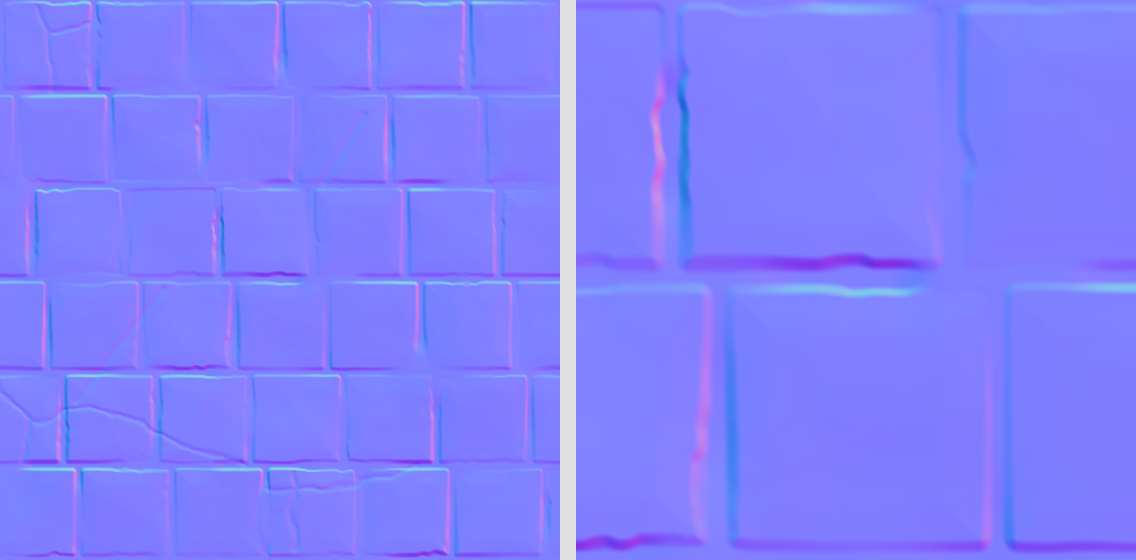
Left, the full canvas; right, a detail of the centre.
Give the GLSL for this texture map, as a WebGL 2 fragment shader.

```glsl
#version 300 es
precision highp float;

uniform vec2 u_resolution;
out vec4 fragColor;

const float GRID = 6.0;          // blocks across and rows down
const float HALF_BLOCK = 0.475;  // all lengths below are in block cells
const float CORNER = 0.045;
const float SAMPLE_STEP = 0.009;

float hash(vec2 p) {
  return fract(sin(dot(p, vec2(127.1, 311.7))) * 43758.5453);
}

// Value noise that wraps with the grid; frequency is a whole number.
float noise(vec2 p, float frequency, float seed) {
  vec2 q = p * frequency;
  vec2 i = floor(q), f = q - i;
  float period = GRID * frequency;
  vec2 lo = mod(i, period), hi = mod(i + 1.0, period);
  vec2 w = f * f * f * (f * (f * 6.0 - 15.0) + 10.0);
  return mix(mix(hash(lo + seed), hash(vec2(hi.x, lo.y) + seed), w.x),
             mix(hash(vec2(lo.x, hi.y) + seed), hash(hi + seed), w.x), w.y);
}

float roundedBox(vec2 p, float halfSize, float radius) {
  vec2 d = abs(p) - halfSize + radius;
  return length(max(d, 0.0)) + min(max(d.x, d.y), 0.0) - radius;
}

float segment(vec2 p, vec2 a, vec2 b) {
  vec2 ab = b - a;
  return length(p - a - ab * clamp(dot(p - a, ab) / dot(ab, ab), 0.0, 1.0));
}

float groove(float dist, float width) {
  return exp(-dist * dist / (width * width));
}

// Branching cracks and two straight scratches.
float cracks(vec2 p) {
  vec2 q = p + 0.09 * (vec2(noise(p, 4.0, 3.0), noise(p, 4.0, 8.0)) - 0.5)
             + 0.03 * (vec2(noise(p, 11.0, 5.0), noise(p, 11.0, 6.0)) - 0.5);
  vec2 forkLow = vec2(0.31, 1.49), forkTop = vec2(0.53, 5.65);
  vec2 crest = vec2(0.95, 1.65), bend = vec2(1.60, 1.38), ledge = vec2(3.45, 0.78);
  float d = segment(q, vec2(-0.05, 1.95), forkLow);
  d = min(d, segment(q, forkLow, crest));
  d = min(d, segment(q, crest, bend));
  d = min(d, segment(q, bend, vec2(2.60, 1.04)));
  d = min(d, segment(q, forkLow, vec2(0.20, 1.06)));
  d = min(d, segment(q, forkTop, vec2(0.39, 5.94)));
  d = min(d, segment(q, forkTop, vec2(0.57, 5.05)));
  d = min(d, segment(q, forkTop, vec2(0.98, 5.76)));
  d = min(d, segment(q, vec2(3.13, 0.95), vec2(3.15, 0.12)));
  d = min(d, segment(q, vec2(2.85, 0.75), ledge));
  d = min(d, segment(q, ledge, vec2(4.50, 0.98)));
  float scratch = min(segment(p, vec2(0.82, 1.70), vec2(1.75, 2.90)),
                      segment(p, vec2(3.47, 4.05), vec2(3.90, 4.77)));
  return 0.006 * groove(d, 0.03) + 0.005 * groove(scratch, 0.035);
}

// Slight tilt, a shallow broken plane and fine roughness on one block face.
float faceRelief(vec2 p, vec2 local, vec2 id) {
  float angle = 6.2832 * hash(id + 17.0);
  float offset = 0.3 * (hash(id + 29.0) - 0.5);
  vec2 tilt = vec2(hash(id + 43.0), hash(id + 47.0)) - 0.5;
  float facet = max(dot(local, vec2(cos(angle), sin(angle))) - offset, 0.0);
  float wisps = noise(p + 0.3 * noise(p, 2.0, 41.0), 5.0, 37.0);
  return 0.0018 * wisps + 0.014 * dot(local, tilt) - 0.018 * facet;
}

float surfaceHeight(vec2 p) {
  // Each row steps sideways by one sixth of a block.
  float row = floor(p.y);
  float shift = (GRID - 1.0 - row) / GRID + 0.008;
  vec2 cell = vec2(p.x - shift, p.y);
  vec2 id = mod(floor(cell), GRID);
  vec2 local = fract(cell) - 0.5 - vec2(0.0, 0.008);

  // Chipped edges; the bevel is crisp along the top and broad at the foot.
  float wear = smoothstep(0.5, 0.9, noise(p, 3.0, 11.0));
  float erosion = 0.007 * noise(p, 6.0, 13.0)
                + 0.035 * wear * noise(p, 12.0, 19.0);
  float bevel = mix(0.024, 0.052, noise(p, 2.0, 23.0))
              * mix(1.25, 0.75, smoothstep(-0.35, 0.35, local.y));
  float edge = roundedBox(local, HALF_BLOCK, CORNER) + erosion;
  float block = 1.0 - smoothstep(-bevel, 0.014, edge);

  // Mortar fills the joints to an uneven level, with soft worn shoulders.
  float fill = smoothstep(0.15, 0.9, noise(p, 2.0, 31.0));
  float depth = 0.006 + 0.018 * fill * fill;
  float shoulder = 0.007 * noise(p, 2.0, 53.0) * smoothstep(-0.19, 0.01, edge);
  float swell = 0.030 * noise(p, 1.0, 59.0) + 0.003 * noise(p, 3.0, 61.0);
  return swell - shoulder + block * faceRelief(p, local, id)
       - (1.0 - block) * depth - cracks(p);
}

vec3 surfaceNormal(vec2 p, float stepSize) {
  vec2 e = vec2(stepSize, 0.0);
  vec2 slope = vec2(surfaceHeight(p + e.xy) - surfaceHeight(p - e.xy),
                    surfaceHeight(p + e.yx) - surfaceHeight(p - e.yx));
  return normalize(vec3(-slope / (2.0 * stepSize), 1.0));
}

void main() {
  vec2 p = gl_FragCoord.xy / u_resolution * GRID;
  vec3 normal = surfaceNormal(p, SAMPLE_STEP);
  fragColor = vec4(normal * 0.5 + 0.5, 1.0);
}
```
